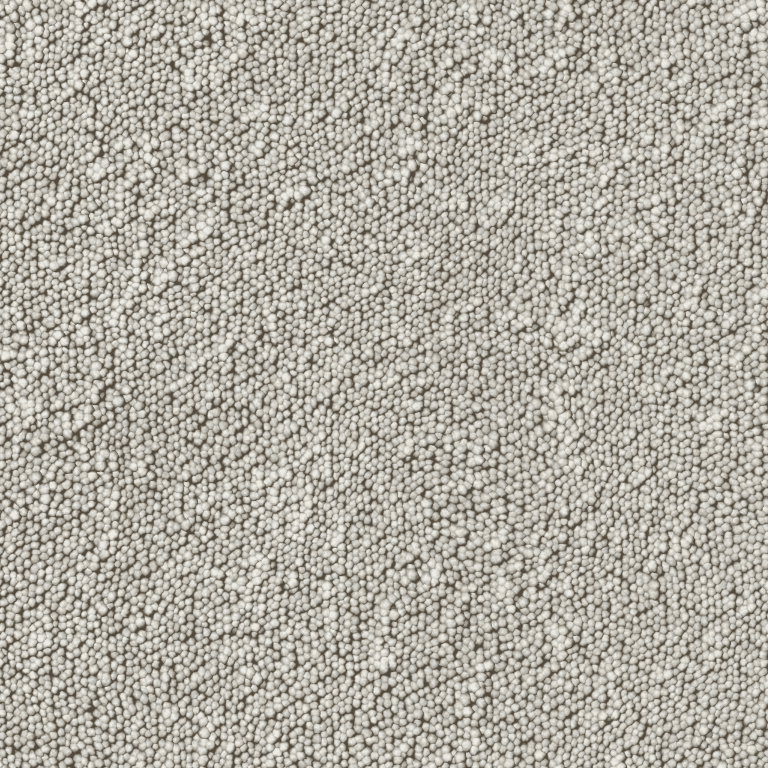
Write a Shadertoy shader that draws this texture.

```glsl
// Nubby boucle cloth: a jittered hexagonal packing of small wool loops.
// Each loop is a dome, the highest dome wins, and a low light from the
// left shades it; short steep clusters of loops are raised into nubs.
#define GRAINS 93.0
#define JITTER 0.40
#define WARP 0.45
#define LIGHT_DIR vec2(-0.80, 0.60)
#define LIGHT_GAIN 0.25
#define EDGE_DARKEN 0.52
#define SHADOW 0.32
#define FIBRE 0.20
#define BASE_TONE 0.865
#define GAP_COLOR vec3(0.32, 0.288, 0.235)
#define WOOL_COLOR vec3(0.912, 0.905, 0.875)

float hash(vec2 p) {
    vec3 v = fract(vec3(p.xyx) * 0.1031);
    v += dot(v, v.yzx + 33.33);
    return fract((v.x + v.y) * v.z);
}

float noise(vec2 p) {
    vec2 i = floor(p), f = fract(p);
    f = f * f * (3.0 - 2.0 * f);
    float low = mix(hash(i), hash(i + vec2(1, 0)), f.x);
    float high = mix(hash(i + vec2(0, 1)), hash(i + vec2(1, 1)), f.x);
    return mix(low, high, f.y);
}

// Raised clusters, stretched along a steep diagonal
float cluster(vec2 p) {
    vec2 along = normalize(vec2(0.48, 0.88));
    vec2 q = vec2(dot(p, vec2(along.y, -along.x)) * 0.72, dot(p, along) * 0.34);
    return smoothstep(0.48, 0.88, noise(q + 71.0));
}

// Topmost loop at p: height, offset from its centre in radii, random value.
// The lattice has upright columns, every other one shifted by half a loop.
vec4 topLoop(vec2 p) {
    const float columnStep = 0.866;
    float column = floor(p.x / columnStep);
    vec4 top = vec4(-9.0, 0.0, 0.0, 0.0);
    for (int i = -1; i <= 1; i++) {
        float x = column + float(i);
        float shift = 0.5 * mod(x, 2.0);
        float row = floor(p.y - shift);
        for (int j = -1; j <= 1; j++) {
            vec2 id = vec2(x, row + float(j));
            vec2 seed = id + 200.0;
            vec2 rnd = vec2(hash(seed), hash(seed + 417.0));
            float size = hash(seed + 831.0);
            vec2 centre = vec2((x + 0.5) * columnStep, id.y + 0.5 + shift);
            float raised = cluster(centre) * smoothstep(0.15, 0.7, size);
            float radius = 0.50 + 0.08 * size + 0.14 * raised;
            vec2 q = (p - centre - (rnd - 0.5) * JITTER) / radius;
            float height = 0.20 * size + 0.36 * raised + radius * (1.0 - dot(q, q));
            if (height > top.x) top = vec4(height, q, hash(seed + 59.0));
        }
    }
    return top;
}

vec3 cloth(vec2 uv) {
    // Bend the columns and roughen the loop outlines
    vec2 p = uv * GRAINS;
    vec2 g = p + WARP * vec2(noise(p * 0.31 + 9.0), noise(p * 0.31 + 53.0));
    g += 2.0 * vec2(noise(p * 0.06 + 25.0), noise(p * 0.06 + 87.0));
    g += 0.20 * vec2(noise(p * 2.8 + 13.0), noise(p * 2.8 + 37.0));

    // Dome shading with dark creases
    vec4 loop = topLoop(g);
    float rim = min(length(loop.yz), 1.15);
    float tone = BASE_TONE + LIGHT_GAIN * dot(loop.yz, LIGHT_DIR);
    tone -= EDGE_DARKEN * rim * rim * rim;

    // Shadows cast by higher loops toward the light, near and far
    float near = topLoop(g + LIGHT_DIR * 0.38).x;
    float far = topLoop(g + LIGHT_DIR * 0.80).x;
    tone -= SHADOW * smoothstep(0.06, 0.60, near - loop.x);
    tone -= 0.4 * SHADOW * smoothstep(0.20, 0.85, far - loop.x);
    tone += 0.09 * smoothstep(0.55, 1.10, loop.x);

    // Loop variation, fibres and a gentle fall of light across the cloth
    tone += 0.10 * (loop.w - 0.5);
    tone += FIBRE * (noise(p * 5.5) - 0.5);
    tone += 0.6 * FIBRE * (noise(p * 2.3 + 41.0) - 0.5);
    tone += 0.05 * (noise(uv * 5.0 + 3.0) - 0.5);
    float contrast = mix(1.12, 0.94, uv.x);
    tone = 0.60 + (tone - 0.60) * contrast + 0.03 * (uv.x - 0.5);

    vec3 color = mix(GAP_COLOR, WOOL_COLOR, clamp(tone, 0.0, 1.03));
    float tint = hash(vec2(loop.w * 913.0, 4.0)) - 0.5;
    return color + tint * vec3(0.008, 0.0, -0.010);
}

void mainImage(out vec4 fragColor, in vec2 fragCoord) {
    // Four samples per pixel smooth the loop edges
    vec3 sum = vec3(0.0);
    for (int k = 0; k < 4; k++) {
        vec2 offset = vec2(k % 2, k / 2) * 0.6 - 0.3;
        sum += cloth((fragCoord + offset) / iResolution.y);
    }
    fragColor = vec4(sum * 0.25, 1.0);
}
```
